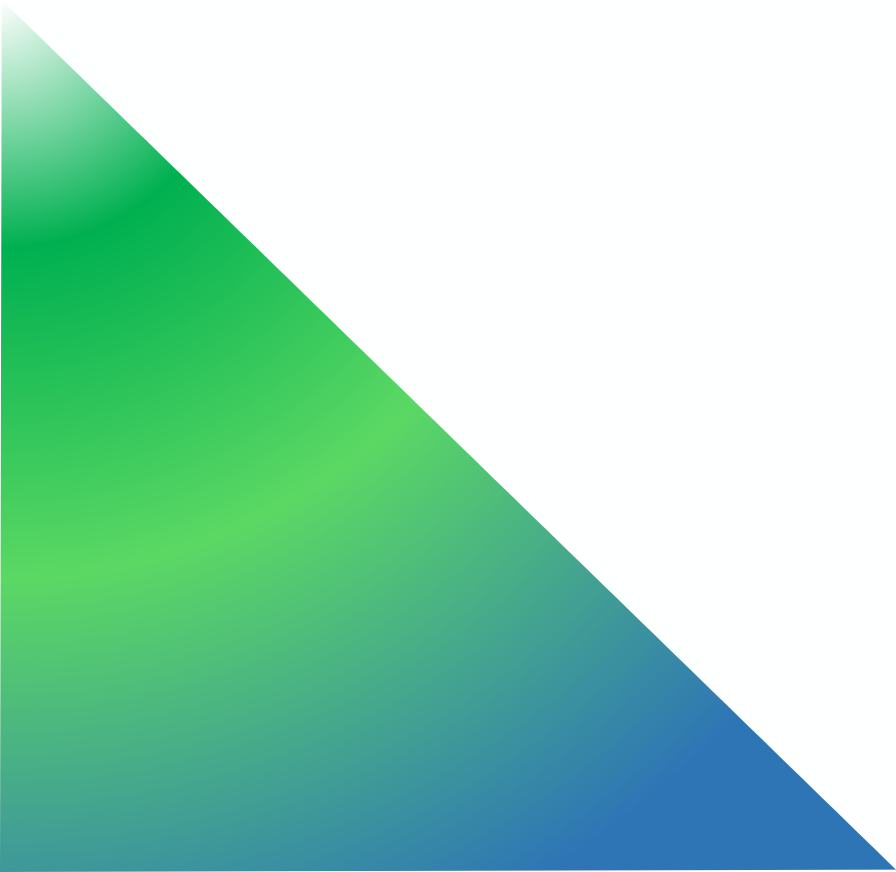
A Shadertoy shader for this background:

```glsl
const vec3 PAPER = vec3(0.998, 1.0, 1.0);
const vec3 GLOW = vec3(1.0);
const vec3 EMERALD = vec3(0.0, 0.69, 0.314);
const vec3 LIME = vec3(0.357, 0.847, 0.392);
const vec3 BLUE = vec3(0.18, 0.459, 0.714);

// Ring radii, in canvas heights from the upper left corner
const float EMERALD_RADIUS = 0.284;
const float LIME_RADIUS = 0.662;
const float BLUE_RADIUS = 1.18;

// Slight tilt of the left and bottom sides
const float LEFT_TILT = 0.002;
const float BOTTOM_TILT = 0.0027;

// Signed distance to the line from a to b, positive on its left
float edgeDistance(vec2 p, vec2 a, vec2 b) {
    vec2 dir = normalize(b - a);
    return dot(p - a, vec2(-dir.y, dir.x));
}

// Piecewise linear radial blend
vec3 radialGradient(float radius) {
    vec3 color = mix(GLOW, EMERALD, clamp(radius / EMERALD_RADIUS, 0.0, 1.0));
    float toLime = (radius - EMERALD_RADIUS) / (LIME_RADIUS - EMERALD_RADIUS);
    color = mix(color, LIME, clamp(toLime, 0.0, 1.0));
    float toBlue = (radius - LIME_RADIUS) / (BLUE_RADIUS - LIME_RADIUS);
    return mix(color, BLUE, clamp(toBlue, 0.0, 1.0));
}

void mainImage(out vec4 fragColor, in vec2 fragCoord) {
    vec2 p = fragCoord / iResolution.y;
    float aspect = iResolution.x / iResolution.y;
    float pixel = 1.0 / iResolution.y;

    // Triangle corners, counterclockwise
    vec2 corner = vec2(0.0);
    vec2 right = vec2(aspect, BOTTOM_TILT);
    vec2 apex = vec2(LEFT_TILT, 1.0);

    // Smooth coverage of the three sides
    vec3 sides = vec3(edgeDistance(p, corner, right),
                      edgeDistance(p, right, apex),
                      edgeDistance(p, apex, corner));
    vec3 inside = clamp(sides / pixel + 0.5, 0.0, 1.0);
    float coverage = inside.x * inside.y * inside.z;

    // Rings spread from the upper left corner
    vec3 fill = radialGradient(distance(p, vec2(0.0, 1.0)));
    fragColor = vec4(mix(PAPER, fill, coverage), 1.0);
}
```
